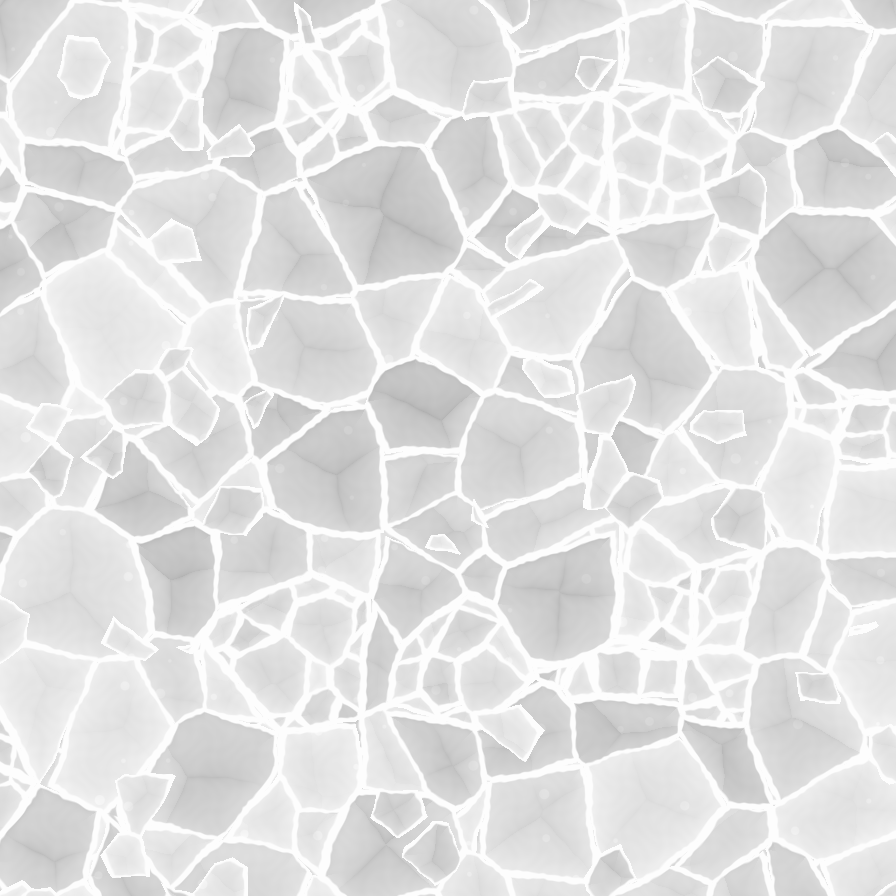
Write a Shadertoy shader that draws this texture.

```glsl
const float TAU = 6.2831853;
const float PIT_GRID = 10.6;       // large pits across the canvas
const float CHIP_GRID = 21.0;      // small chips across the canvas
const float SIZE_SPREAD = 0.78;    // variation of cell sizes
const float RIM_MIN = 0.0007;      // half width of the thinnest rim
const float RIM_SPREAD = 0.0034;   // added half width of the widest rim
const float RIM_TILT = 0.3;        // wedge shape of the rims
const float RAGGED = 0.0008;       // chipped look of the rim edges
const float MISSING = 0.14;        // share of pits replaced by chips
const float PUNCHED = 0.13;        // share of chips cut into the pits
const float CHIP_GAP = 0.0042;     // white band between pits and chips
const float SOFT = 0.0024;         // edge smoothing
const float SHALLOW_TONE = 0.915;
const float DEEP_TONE = 0.805;
const float CREASE_DARK = 0.07;
const float SHADOW_DARK = 0.1;
const float FACET_CONTRAST = 0.05;
const vec3 RIM_WHITE = vec3(0.992);

float hash(vec2 p) {
    vec3 q = fract(vec3(p.xyx) * 0.1031);
    q += dot(q, q.yzx + 33.33);
    return fract((q.x + q.y) * q.z);
}

// Seed position in xy, size weight in z
vec3 seed(vec2 cell) {
    float size = hash(cell + 71.3);
    vec2 jitter = vec2(hash(cell + 11.7), hash(cell + 43.1));
    return vec3(cell + 0.04 + 0.92 * jitter, SIZE_SPREAD * size * size);
}

float power(vec2 p, vec3 s) {
    vec2 v = p - s.xy;
    return dot(v, v) - s.z;
}

// Layered sines bend the straight cell walls
vec2 bend(vec2 p) {
    vec2 w = sin(p.yx * 31.0 + vec2(0.4, 2.1)) * 0.0022;
    w += sin(p.yx * 83.0 + p * 37.0 + vec2(1.7, 4.2)) * 0.0013;
    return w + sin(p.yx * 210.0 - p * 130.0) * 0.0005;
}

float ragged(vec2 p) {
    float a = sin(p.x * 290.0 + 2.0 * sin(p.y * 120.0)) * sin(p.y * 260.0 + 2.0 * sin(p.x * 140.0));
    return RAGGED * a;
}

// Weighted cells: returns inset wall distance and how far the wall faces up
vec2 cellWalls(vec2 p, float grid, out vec2 cell, out vec2 offset, out float rawWall) {
    p *= grid;
    vec2 base = floor(p);
    float best = 1e5;
    cell = base;
    for (int j = -2; j <= 2; j++)
    for (int i = -2; i <= 2; i++) {
        vec2 c = base + vec2(i, j);
        float d = power(p, seed(c));
        if (d < best) { best = d; cell = c; }
    }
    vec3 own = seed(cell);
    offset = (p - own.xy) / grid;
    float wall = 1e5, upper = 0.0;
    rawWall = 1e5;
    for (int j = -2; j <= 2; j++)
    for (int i = -2; i <= 2; i++) {
        if (i == 0 && j == 0) continue;
        vec2 c = cell + vec2(i, j);
        vec3 other = seed(c);
        vec2 gap = other.xy - own.xy;
        float len = length(gap);
        vec2 dir = gap / len;
        float d = (power(p, other) - best) / (2.0 * len);
        float along = dot(p - 0.5 * (own.xy + other.xy), vec2(-dir.y, dir.x));
        float h = hash(cell * 1.7 + c * 2.3);
        float rim = RIM_MIN + RIM_SPREAD * h * h;
        float inset = d - max(0.0, RIM_TILT * (fract(h * 7.0) - 0.5) * along) - rim * grid;
        rawWall = min(rawWall, d / grid);
        if (inset < wall) { wall = inset; upper = dir.y - 0.45 * dir.x; }
    }
    return vec2(wall / grid, clamp(upper, 0.0, 1.0));
}

// Inner planes meet in dark creases: x = plane tone, y = crease distance
vec2 facets(vec2 q, vec2 cell, float size) {
    float count = 3.0 + floor(1.8 * hash(cell + 91.0));
    float turn = hash(cell + 17.0) * TAU;
    float first = -1e5, second = -1e5, tone = 0.0;
    for (float k = 0.0; k < 4.0; k++) {
        if (k >= count) break;
        float h = hash(cell + vec2(k * 7.1, 29.0));
        float a = turn + (k + 0.45 * h) * TAU / count;
        float lift = size * 0.25 * hash(cell + vec2(53.0, k * 3.7));
        float v = dot(q, vec2(cos(a), sin(a))) + lift;
        if (v > first) { second = first; first = v; tone = h - 0.5; }
        else second = max(second, v);
    }
    return vec2(tone, (first - second) * 0.65);
}

float pitTone(vec2 q, vec2 cell, vec2 walls, float grid, float depth) {
    vec2 f = facets(q, cell, 1.0 / grid);
    float wall = max(walls.x, 0.0);
    float inner = 1.0 - exp(-wall * grid * 5.0);
    float tone = mix(SHALLOW_TONE, DEEP_TONE, depth) + 0.04 - 0.055 * inner;
    tone += FACET_CONTRAST * f.x * (0.3 + depth);
    float crease = 0.45 * exp(-f.y / 0.0018) + 0.65 * exp(-f.y / 0.013);
    tone -= CREASE_DARK * crease * inner * (0.2 + depth);
    return tone - SHADOW_DARK * depth * (0.15 + walls.y) * exp(-wall / 0.006);
}

// Faint round bubbles and fine grain on the pit floors
float blemishes(vec2 p) {
    vec2 g = p * 24.0, c = floor(g);
    vec2 v = fract(g) - 0.25 - 0.5 * vec2(hash(c + 3.0), hash(c + 8.0));
    float radius = 0.06 + 0.1 * hash(c + 14.0);
    float bubble = step(0.75, hash(c + 37.0)) * (1.0 - smoothstep(radius - 0.04, radius, length(v)));
    float grain = sin(p.x * 210.0 + 3.0 * sin(p.y * 97.0)) * sin(p.y * 173.0 + 2.0 * sin(p.x * 131.0));
    return 0.028 * bubble + 0.006 * grain;
}

void mainImage(out vec4 fragColor, in vec2 fragCoord) {
    vec2 uv = fragCoord / iResolution.y;
    vec2 p = uv + bend(uv) + 3.0;
    vec2 cell, chip, q, chipQ;
    float raw, chipRaw;
    vec2 walls = cellWalls(p, PIT_GRID, cell, q, raw);
    vec2 chipWalls = cellWalls(p + 7.3, CHIP_GRID, chip, chipQ, chipRaw);
    if (hash(cell + 23.0) < MISSING) walls.x = -raw;

    // Some chips cut into the pits, the rest fill the gaps between rims
    if (hash(chip + 83.0) < PUNCHED) walls.x = -chipRaw;
    else chipWalls.x = min(chipWalls.x, -walls.x - CHIP_GAP);
    walls.x -= ragged(uv);
    chipWalls.x -= ragged(uv + 0.37);

    float depth = hash(cell + 47.0);
    float chipTone = pitTone(chipQ, chip, chipWalls, CHIP_GRID, 0.7 * hash(chip + 31.0));
    float tone = pitTone(q, cell, walls, PIT_GRID, depth);
    float marks = blemishes(uv);
    vec3 color = mix(RIM_WHITE, vec3(chipTone + marks), smoothstep(0.0, SOFT, chipWalls.x));
    color = mix(color, vec3(tone + marks), smoothstep(0.0, SOFT, walls.x));
    fragColor = vec4(color, 1.0);
}
```
